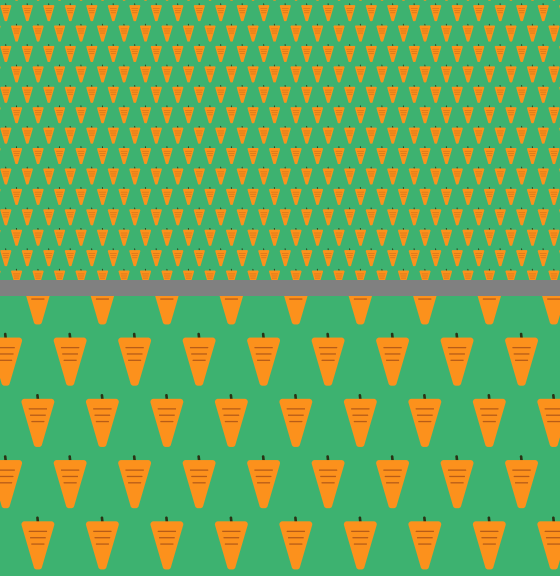
Top: the whole. Bottom: its middle third, enlarged.
Write a Shadertoy shader that draws this pattern.

```glsl
float trapezoidDistance(vec2 p, float bottomHalf, float topHalf, float halfHeight) {
    vec2 corner = vec2(topHalf, halfHeight);
    vec2 slope = vec2(topHalf - bottomHalf, 2.0 * halfHeight);
    p.x = abs(p.x);
    vec2 toCap = vec2(p.x - min(p.x, p.y < 0.0 ? bottomHalf : topHalf), abs(p.y) - halfHeight);
    vec2 toSide = p - corner + slope * clamp(dot(corner - p, slope) / dot(slope, slope), 0.0, 1.0);
    float side = (toSide.x < 0.0 && toCap.y < 0.0) ? -1.0 : 1.0;
    return side * sqrt(min(dot(toCap, toCap), dot(toSide, toSide)));
}

float segmentDistance(vec2 p, vec2 a, vec2 b) {
    vec2 pa = p - a, ba = b - a;
    return length(pa - ba * clamp(dot(pa, ba) / dot(ba, ba), 0.0, 1.0));
}

float fillCoverage(float dist, float pixel) {
    return clamp(0.5 - dist / pixel, 0.0, 1.0);
}

// Strokes thinner than a pixel fade instead of breaking up
float strokeCoverage(float dist, float radius, float pixel) {
    float drawnRadius = max(radius, 0.5 * pixel);
    return fillCoverage(dist - drawnRadius, pixel) * radius / drawnRadius;
}

void mainImage(out vec4 fragColor, in vec2 fragCoord) {
    // The canvas is 384 units high
    float pixel = 384.0 / iResolution.y;
    vec2 p = fragCoord * pixel;

    // Staggered rows, counted down from the top edge
    float down = 384.0 - p.y - 4.0;
    float row = floor(down / 28.0);
    float spacing = 29.48;
    float shift = 8.0 + 0.5 * spacing * mod(row, 2.0);
    vec2 local = vec2(mod(p.x - shift + 0.5 * spacing, spacing) - 0.5 * spacing,
                      3.0 - mod(down, 28.0));

    vec3 color = vec3(0.24, 0.70, 0.44);

    // Stem
    float stem = segmentDistance(local, vec2(0.0, -0.3), vec2(-0.2, -0.3 + 1.9));
    color = mix(color, vec3(0.16, 0.20, 0.08), strokeCoverage(stem, 0.6, pixel));

    // Root with rounded corners
    float root = trapezoidDistance(local + vec2(0.0, 11.0), 0.5, 6.1, 9.6) - 1.4;
    color = mix(color, vec3(0.99, 0.57, 0.11), fillCoverage(root, pixel));

    // Ridges, shorter towards the tip
    for (int i = 0; i < 3; i++) {
        float k = float(i);
        float halfLength = 3.9 - 0.6 * k;
        float height = -4.6 - 2.9 * k;
        float ridge = segmentDistance(local, vec2(-halfLength, height), vec2(halfLength, height));
        color = mix(color, vec3(0.72, 0.36, 0.09), strokeCoverage(ridge, 0.3, pixel));
    }

    fragColor = vec4(color, 1.0);
}
```
